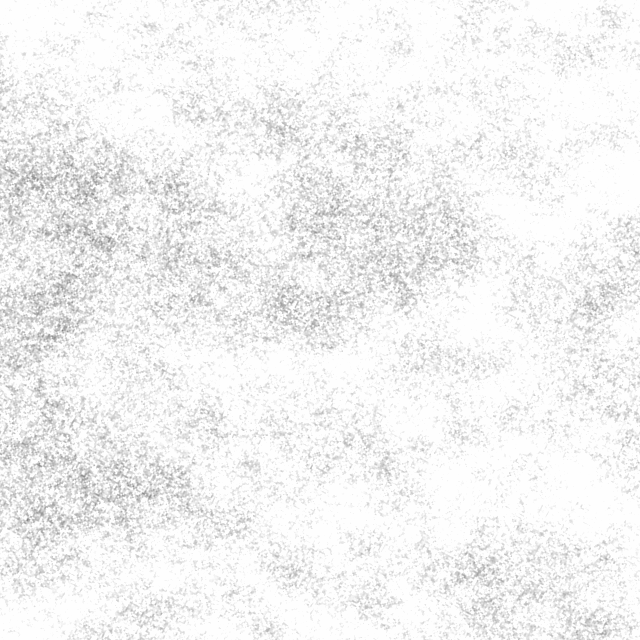
This texture is drawn by a WebGL 1 fragment shader. Its source:

```glsl
precision highp float;

uniform vec2 u_resolution;

#define CLOUD_SCALE 5.0
#define CLOUD_FALLOFF 0.8
#define CLOUD_AMOUNT 0.56
#define GRAIN_SCALE 390.0
#define GRAIN_AMOUNT 0.82
#define VEIN_SCALE 38.0
#define VEIN_AMOUNT 0.5
#define BASE_SHADE 0.037
#define CONTRAST 0.09
#define PAPER vec3(0.998)

const mat2 TURN = mat2(0.88, 0.475, -0.475, 0.88);
const float NOISE_DEVIATION = 0.214;

float hash(vec2 cell) {
  vec3 q = fract(cell.xyx * vec3(0.1031, 0.1030, 0.0973));
  q += dot(q, q.yzx + 33.33);
  return fract((q.x + q.y) * q.z);
}

// Value noise centred on zero with roughly unit deviation
float noise(vec2 p) {
  vec2 cell = floor(p);
  vec2 f = fract(p);
  f = f * f * (3.0 - 2.0 * f);
  float low = mix(hash(cell), hash(cell + vec2(1.0, 0.0)), f.x);
  float high = mix(hash(cell + vec2(0.0, 1.0)), hash(cell + 1.0), f.x);
  return (mix(low, high, f.y) - 0.5) / NOISE_DEVIATION;
}

// Layered blotches, normalised to unit deviation
float clouds(vec2 p) {
  float sum = 0.0;
  float power = 0.0;
  float weight = 1.0;
  for (int i = 0; i < 6; i++) {
    sum += weight * noise(p);
    power += weight * weight;
    weight *= CLOUD_FALLOFF;
    p = TURN * p * 2.03 + vec2(17.3, 41.7);
  }
  return sum * inversesqrt(power);
}

// Fine specks with some slightly larger flecks
float grain(vec2 p) {
  p = TURN * p;
  float fine = noise(p * GRAIN_SCALE + 71.0);
  float coarse = noise(TURN * p * GRAIN_SCALE * 0.52 + 23.0);
  return 0.84 * fine + 0.54 * coarse;
}

// Thin wandering lines along the zero level of a warped noise
float veins(vec2 p) {
  vec2 warp = vec2(noise(p * 90.0), noise(p * 90.0 + 57.0));
  float level = noise(p * VEIN_SCALE + 0.15 * warp + 9.0);
  return 1.0 - smoothstep(0.05, 0.25, abs(level));
}

void main() {
  vec2 uv = gl_FragCoord.xy / u_resolution.y;

  // Wear is a little wider than it is tall
  float cloud = clouds(uv * vec2(0.82, 1.15) * CLOUD_SCALE + 3.7);
  float speck = grain(uv) * (1.0 + 0.2 * clamp(cloud, -1.5, 2.5));
  float vein = veins(uv) * smoothstep(-0.3, 1.2, cloud);

  // Only the stronger wear darkens the paper
  float wear = CLOUD_AMOUNT * cloud + GRAIN_AMOUNT * speck + VEIN_AMOUNT * vein;
  float shade = clamp(BASE_SHADE + CONTRAST * wear, 0.0, 0.6);
  gl_FragColor = vec4(PAPER - shade, 1.0);
}
```
